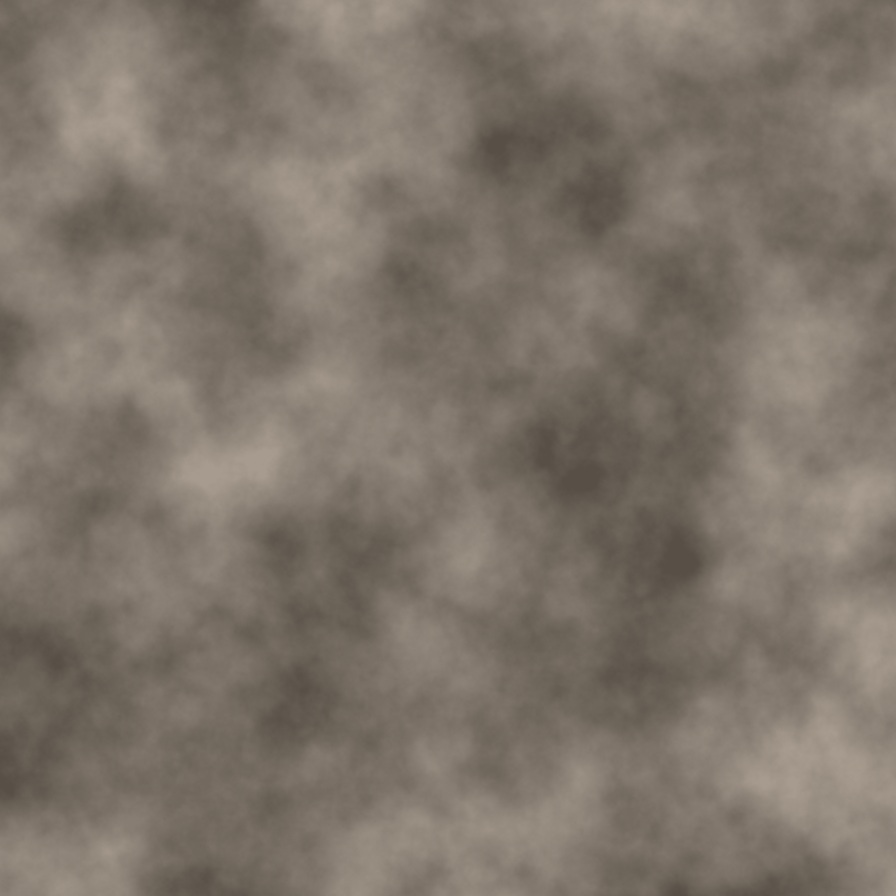
Write a WebGL 1 fragment shader that draws this texture.

```glsl
precision highp float;
// Mottled warm grey stone: soft cloudy blotches with a fine powdery grain.

uniform vec2 u_resolution;

const int OCTAVES = 7;
const float BLOTCHES_ACROSS = 8.0;
const float OCTAVE_GAIN = 0.54;
const vec3 SHADOW_STONE = vec3(0.347, 0.315, 0.279);
const vec3 PALE_STONE = vec3(0.655, 0.608, 0.559);

float hash(vec2 cell) {
  vec3 p = fract(cell.xyx * vec3(0.1031, 0.1030, 0.0973));
  p += dot(p, p.yzx + 33.33);
  return fract((p.x + p.y) * p.z);
}

// Smoothly blended random values on a unit grid
float valueNoise(vec2 p) {
  vec2 cell = floor(p);
  vec2 f = fract(p);
  vec2 blend = f * f * (3.0 - 2.0 * f);
  float bottom = mix(hash(cell), hash(cell + vec2(1.0, 0.0)), blend.x);
  float top = mix(hash(cell + vec2(0.0, 1.0)), hash(cell + vec2(1.0)), blend.x);
  return mix(bottom, top, blend.y);
}

// Sum of octaves, each turned to hide the grid; result lies in 0..1
float layeredNoise(vec2 p, float gain) {
  mat2 turnAndDouble = 2.0 * mat2(0.8, 0.6, -0.6, 0.8);
  float sum = 0.0;
  float total = 0.0;
  float amplitude = 1.0;
  for (int i = 0; i < OCTAVES; i++) {
    sum += amplitude * valueNoise(p);
    total += amplitude;
    amplitude *= gain;
    p = turnAndDouble * p + vec2(17.3, 41.7);
  }
  return sum / total;
}

// Stretches the noise's usual range over the stone colours
vec3 stoneColor(float tone) {
  return mix(SHADOW_STONE, PALE_STONE, clamp((tone - 0.22) / 0.56, 0.0, 1.0));
}

void main() {
  vec2 uv = gl_FragCoord.xy / min(u_resolution.x, u_resolution.y);
  float tone = layeredNoise(uv * BLOTCHES_ACROSS + vec2(23.0, 61.0), OCTAVE_GAIN);
  gl_FragColor = vec4(stoneColor(tone), 1.0);
}
```
